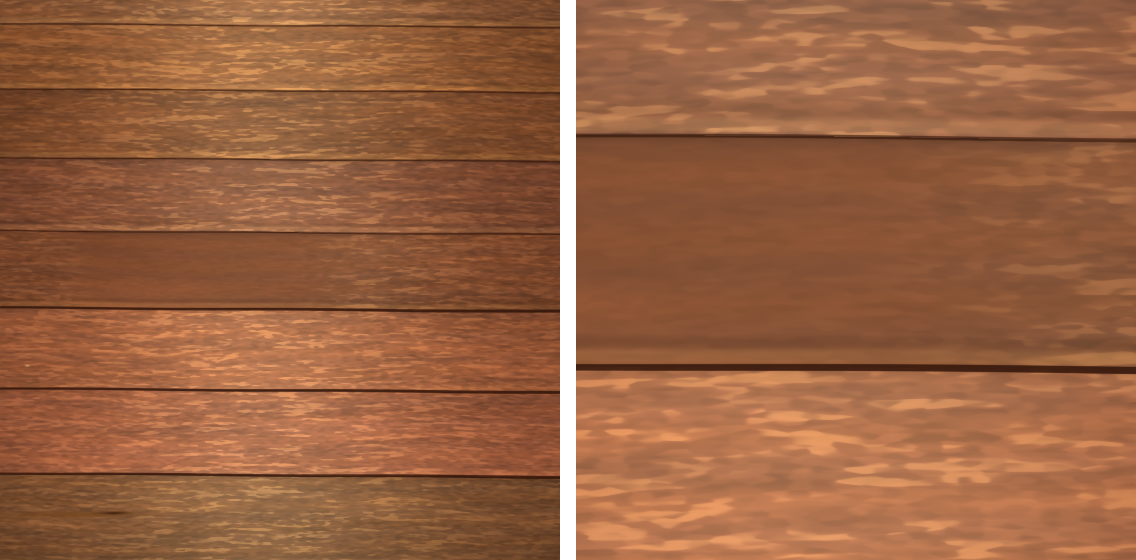
Left, the full canvas; right, a detail of the centre.
Reproduce this texture procedurally as a Shadertoy shader.

```glsl
// Horizontal hardwood planks, widening downward, with fine grain and a soft central sheen.

float hash(vec2 p) {
    p = fract(p * vec2(0.1031, 0.1137));
    p += dot(p, p.yx + 33.33);
    return fract((p.x + p.y) * p.x * 47.3);
}

// Smoothly blended cellular noise: each cell point carries a random tone
float cellTone(vec2 p) {
    vec2 cell = floor(p), local = fract(p);
    float tone = 0.0, total = 0.0;
    for (int j = -1; j <= 1; j++)
    for (int i = -1; i <= 1; i++) {
        vec2 offset = vec2(i, j), id = cell + offset;
        vec2 point = offset + vec2(hash(id + 17.0), hash(id + 71.0)) - local;
        float weight = exp(-6.0 * dot(point, point));
        tone += weight * hash(id + 131.0);
        total += weight;
    }
    return tone / total - 0.5;
}

// Depth below the top edge of the seam with the given index
float seamDepth(float index) {
    return 0.0456 + 0.1126 * index + 0.00354 * index * index;
}

float plankIndex(float depth) {
    return floor((sqrt(0.01268 + 0.01416 * (depth - 0.0456)) - 0.1126) / 0.00708);
}

vec3 plankColor(int plank) {
    vec3 tones[8] = vec3[8](
        vec3(0.54, 0.33, 0.20), vec3(0.55, 0.325, 0.18),
        vec3(0.50, 0.29, 0.165), vec3(0.50, 0.285, 0.185),
        vec3(0.495, 0.28, 0.17), vec3(0.61, 0.345, 0.215),
        vec3(0.615, 0.345, 0.225), vec3(0.51, 0.32, 0.19));
    return tones[clamp(plank, 0, 7)];
}

void mainImage(out vec4 fragColor, in vec2 fragCoord) {
    vec2 uv = fragCoord / iResolution.xy;
    float pixel = 1.0 / iResolution.y;

    // Slightly tilted, barely wavering seams
    float depth = 1.0 - uv.y - 0.007 * (uv.x - 0.5)
        - 0.0006 * sin(uv.x * 13.0 + uv.y * 9.0);
    float plank = plankIndex(depth);
    float fromTop = depth - seamDepth(plank);
    float toBottom = seamDepth(plank + 1.0) - depth;
    vec3 color = plankColor(int(plank) + 1);

    // Grain: long streaks, medium fibres and short pores
    float seed = 19.0 * plank + 40.0;
    vec2 grainPos = vec2(uv.x, depth + 0.003 * sin(uv.x * 7.0 + seed)
        + 0.0012 * sin(uv.x * 19.0 + seed * 2.0));
    float streaks = cellTone(grainPos * vec2(4.0, 75.0) + seed);
    float fibres = cellTone(grainPos * vec2(22.0, 210.0) + seed);
    float pores = cellTone(grainPos * vec2(85.0, 310.0) + seed);
    float clouds = cellTone(grainPos * vec2(5.0, 14.0) + seed);
    float bands = sin(grainPos.y * 160.0 + seed + 2.0 * sin(uv.x * 4.0 + seed));

    // One plank has a rubbed, smoother stretch
    float rubbed = plank == 3.0
        ? smoothstep(0.08, 0.18, uv.x) * (1.0 - smoothstep(0.5, 0.72, uv.x)) : 0.0;
    float grain = 0.11 * streaks + 0.17 * fibres + 0.19 * pores;
    color *= 1.0 + grain * (1.0 - 0.65 * rubbed) + 0.11 * clouds + 0.012 * bands;
    color += vec3(0.01, 0.0, -0.01) * bands * 0.5;

    // Sheen down the middle and darker sides
    float sheen = exp(-pow((uv.x - 0.48) / 0.27, 2.0));
    float glint = smoothstep(0.1, 0.4, fibres + 0.5 * pores) * (1.0 - rubbed);
    color += vec3(0.10, 0.115, 0.10) * sheen * (1.0 - 0.6 * rubbed);
    color += vec3(0.10, 0.09, 0.045) * glint * (0.2 + 0.8 * sheen);
    color *= 1.03 - 0.55 * pow(abs(uv.x - 0.48), 2.0);
    color *= 1.0 - 0.10 * smoothstep(0.88, 1.0, depth);

    // Rounded lower lip, lighter on the upper planks
    float lip = smoothstep(0.013, 0.008, toBottom) * smoothstep(0.001, 0.004, toBottom);
    float lipShade = smoothstep(0.006, 0.0, abs(toBottom - 0.015));
    float upper = plank < 4.0 ? 1.0 : 0.25;
    color *= 1.0 - 0.08 * lipShade * upper;
    color += vec3(0.055, 0.05, 0.025) * lip * upper;

    // Dark gap with a soft shadow on the plank below it
    float seam = fromTop < toBottom ? plank : plank + 1.0;
    float gap = min(fromTop, toBottom);
    float heavy = seam >= 4.0 ? 1.0 : 0.0;
    float halfWidth = mix(0.0010, 0.0019, heavy) * (0.8 + 0.4 * uv.x);
    float line = 1.0 - smoothstep(halfWidth - pixel * 0.5, halfWidth + pixel, gap);
    color *= 1.0 - 0.22 * exp(-fromTop / 0.004);
    color = mix(color, vec3(0.20, 0.085, 0.04), line * mix(0.62, 0.85, heavy));

    // Resin streak with a dark split, and a pale chip
    vec2 streak = (vec2(uv.x, 1.0 - uv.y) - vec2(0.13, 0.919)) / vec2(0.11, 0.005);
    vec2 split = (vec2(uv.x, 1.0 - uv.y) - vec2(0.205, 0.916)) / vec2(0.026, 0.0028);
    vec2 chip = (vec2(uv.x, 1.0 - uv.y) - vec2(0.049, 0.653)) / vec2(0.004, 0.002);
    color = mix(color, vec3(0.46, 0.26, 0.09), 0.6 * exp(-dot(streak, streak)));
    color = mix(color, vec3(0.20, 0.09, 0.03), 0.8 * exp(-dot(split, split)));
    color = mix(color, vec3(0.85, 0.62, 0.42), 0.8 * exp(-dot(chip, chip)));

    fragColor = vec4(clamp(color, 0.0, 1.0), 1.0);
}
```
